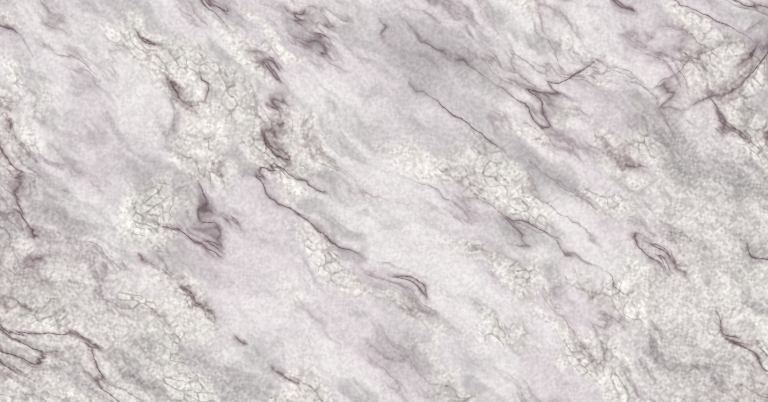
A WebGL 1 fragment shader for this texture:

```glsl
precision highp float;
// Polished pale marble: pink-white ground, grey streaks, crumbly cream patches
// and broken mauve veins. Warped fractal noise is stretched along a diagonal
// flow; Worley cells make the crumbs, and fine noise makes the grain.
uniform vec2 u_resolution;

#define FLOW_ANGLE 0.66
#define WARP 0.22
#define RAGGED 0.045
#define CLOUD_AMOUNT 0.58
#define STREAK_AMOUNT 0.50
#define SAND_AMOUNT 0.60
#define PATCH_AMOUNT 0.72
#define VEIN_AMOUNT 0.85
#define VEIN_WIDTH 0.024
#define CRUMB_SCALE 36.0
#define MOTTLE 0.16
#define GRAIN 0.15

const vec3 PINK  = vec3(0.870, 0.835, 0.850);
const vec3 WHITE = vec3(0.915, 0.894, 0.896);
const vec3 GREY  = vec3(0.655, 0.640, 0.640);
const vec3 SAND  = vec3(0.825, 0.808, 0.788);
const vec3 CREAM = vec3(0.910, 0.896, 0.872);
const vec3 CRACK = vec3(0.640, 0.610, 0.595);
const vec3 MAUVE = vec3(0.520, 0.455, 0.475);
const vec3 WINE  = vec3(0.320, 0.235, 0.260);

float hash(vec2 p) {
  vec3 q = fract(p.xyx * 0.1031);
  q += dot(q, q.yzx + 33.33);
  return fract((q.x + q.y) * q.z);
}

float noise(vec2 p) {
  vec2 i = floor(p), f = fract(p);
  f = f * f * (3.0 - 2.0 * f);
  return mix(mix(hash(i), hash(i + vec2(1, 0)), f.x),
             mix(hash(i + vec2(0, 1)), hash(i + vec2(1, 1)), f.x), f.y);
}

float fbm(vec2 p) {
  float sum = 0.0, gain = 0.516;
  for (int i = 0; i < 5; i++) {
    sum += gain * noise(p);
    p = mat2(1.6, 1.2, -1.2, 1.6) * p + 7.3;
    gain *= 0.5;
  }
  return sum;
}

// Axes along and across a flow that falls to the right
vec2 flowAxes(vec2 p, float angle) {
  float c = cos(angle), s = sin(angle);
  return vec2(c * p.x - s * p.y, s * p.x + c * p.y);
}

// Gap between the two nearest cell centres: zero on the cracks
float crumbGap(vec2 p) {
  vec2 cell = floor(p), f = fract(p);
  float near = 8.0, next = 8.0;
  for (int y = -1; y <= 1; y++)
  for (int x = -1; x <= 1; x++) {
    vec2 g = vec2(x, y), id = cell + g;
    float d = length(g + vec2(hash(id), hash(id + 51.7)) - f);
    next = min(next, max(near, d));
    near = min(near, d);
  }
  return next - near;
}

// Thin level line of stretched noise, broken up by a second noise
float vein(vec2 f, vec2 scale, float width, float seed) {
  float line = exp(-abs(fbm(f * scale + seed) - 0.5) / width);
  return line * smoothstep(0.49, 0.65, fbm(f * vec2(4.0, 9.0) + seed * 1.7));
}

void main() {
  vec2 p = gl_FragCoord.xy / u_resolution.y;
  vec2 bend = vec2(fbm(p * 2.3 + 3.1), fbm(p * 2.3 + 17.4)) - 0.5;
  vec2 rag = vec2(fbm(p * 11.0 + 5.0), fbm(p * 11.0 + 29.0)) - 0.5;
  vec2 s = p + WARP * bend + RAGGED * rag;
  vec2 f = flowAxes(s, FLOW_ANGLE);

  // Sandy regions: lower left corner and right side
  float diagonal = dot(s, vec2(0.66, 0.75));
  float corner = 1.0 - smoothstep(0.36, 0.54, diagonal);
  float side = smoothstep(1.45, 1.75, s.x) * (1.0 - smoothstep(0.55, 0.85, s.y));
  float sandy = max(corner, side);

  // Ground, clouds and streaks
  vec3 col = mix(PINK, WHITE, smoothstep(0.35, 0.65, fbm(f * vec2(4.0, 10.0) + 40.0)));
  col = mix(col, SAND, SAND_AMOUNT * sandy);
  float cloud = smoothstep(0.51, 0.76, fbm(f * vec2(3.0, 8.5) + 9.0) + 0.05 * side);
  float streak = smoothstep(0.53, 0.76, fbm(f * vec2(8.0, 25.0) + 63.0));
  col = mix(col, GREY, max(CLOUD_AMOUNT * cloud, STREAK_AMOUNT * streak));

  // Crumbly cream patches
  float patches = smoothstep(0.51, 0.64, fbm(f * vec2(4.5, 10.0) + 88.0) + 0.04 * corner);
  float gap = crumbGap((f + 0.6 * RAGGED * rag.yx) * CRUMB_SCALE * vec2(0.8, 1.2));
  float crack = 1.0 - smoothstep(0.0, 0.32, gap);
  crack *= smoothstep(0.40, 0.65, fbm(f * vec2(14.0, 24.0) + 5.0));
  col = mix(col, mix(CREAM, CRACK, 0.75 * crack), PATCH_AMOUNT * patches);

  // Veins: soft mauve threads, then dark wine lines
  float soft = vein(f, vec2(3.0, 11.0), VEIN_WIDTH * 1.3, 21.0);
  soft = max(soft, vein(f, vec2(5.0, 20.0), VEIN_WIDTH * 1.5, 34.0));
  col = mix(col, MAUVE, 0.58 * VEIN_AMOUNT * soft);
  float dark = vein(f, vec2(2.4, 9.0), VEIN_WIDTH * 0.8, 57.0);
  float topRight = smoothstep(1.1, 1.4, p.x) * smoothstep(0.6, 0.8, p.y);
  dark = max(dark, topRight * vein(flowAxes(s, -0.5), vec2(2.5, 8.0), VEIN_WIDTH, 75.0));
  float seam = exp(-abs(diagonal - 0.52) / 0.006);
  dark = max(dark, seam * smoothstep(0.46, 0.64, fbm(p * 14.0 + 2.0)));
  col = mix(col, WINE, 0.80 * VEIN_AMOUNT * dark);

  // Mottling and grain, stronger on the rough areas
  float rough = max(sandy, patches);
  col += MOTTLE * (0.5 + 0.6 * rough) * (fbm(f * vec2(26.0, 48.0) + 13.0) - 0.5);
  col += GRAIN * (0.55 + 0.6 * rough) * (noise(flowAxes(p, 0.9) * 170.0 + 400.0) - 0.5);
  gl_FragColor = vec4(clamp(col, 0.0, 1.0), 1.0);
}
```
